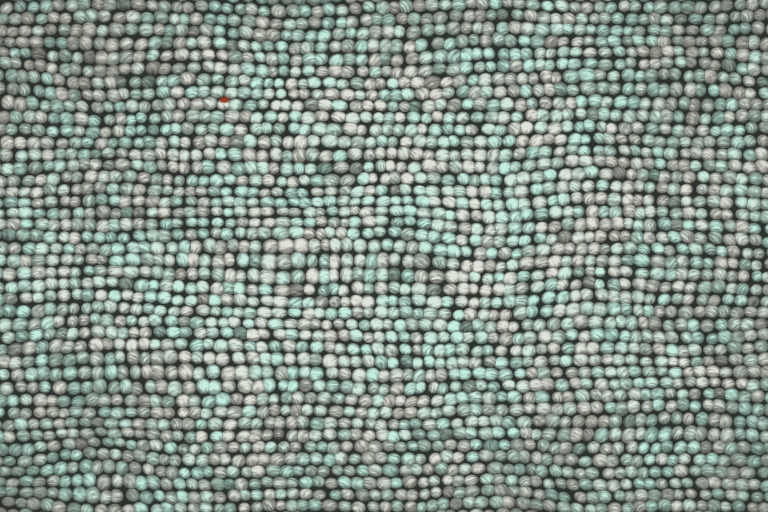
Give the GLSL for this texture, as a Shadertoy shader.

```glsl
#define LOOPS vec2(60.0, 42.0)
#define LOOP_RADIUS vec2(0.60, 0.55)
#define JITTER vec2(0.30, 0.20)
#define ROW_WAVE 0.9
#define FIBRE_CONTRAST 0.34
#define LOOP_CONTRAST 0.20
#define SHADOW vec3(0.12, 0.12, 0.11)
#define BODY vec3(0.56, 0.60, 0.57)
#define HIGHLIGHT vec3(0.85, 0.91, 0.88)
#define TEAL vec3(0.91, 1.03, 1.01)
#define WARM vec3(1.04, 0.98, 0.97)
#define RUST vec3(0.55, 0.20, 0.12)

float hash(vec2 p) {
    vec3 q = fract(vec3(p.xyx) * 0.1031);
    q += dot(q, q.yzx + 33.33);
    return fract((q.x + q.y) * q.z);
}

vec2 hash2(vec2 p) {
    return vec2(hash(p), hash(p + 71.7));
}

float noise(vec2 p) {
    vec2 i = floor(p), f = fract(p);
    f = f * f * (3.0 - 2.0 * f);
    return mix(mix(hash(i), hash(i + vec2(1, 0)), f.x),
               mix(hash(i + vec2(0, 1)), hash(i + vec2(1, 1)), f.x), f.y);
}

mat2 rotation(float a) {
    return mat2(cos(a), sin(a), -sin(a), cos(a));
}

// Finds the topmost yarn loop: q is the position inside it, id its seed.
float topLoop(vec2 p, out vec2 q, out vec2 id) {
    float best = -9.0, dome = 0.0;
    q = vec2(0.0);
    id = vec2(0.0);
    for (int j = -1; j <= 1; j++) {
        float row = floor(p.y) + float(j);
        float x = p.x + hash(vec2(row, 9.0));
        for (int i = -1; i <= 1; i++) {
            vec2 cell = vec2(floor(x) + float(i), row);
            vec2 rnd = hash2(cell);
            vec2 d = vec2(x, p.y) - cell - 0.5 - JITTER * (rnd - 0.5);
            d = rotation(0.7 * (rnd.y - 0.5)) * d;
            d /= LOOP_RADIUS * mix(0.86, 1.10, hash(cell + 17.3));
            float h = 1.0 - dot(d, d);
            float lifted = h + 0.25 * rnd.x;
            if (h > 0.0 && lifted > best) {
                best = lifted;
                dome = sqrt(h);
                q = d;
                id = cell;
            }
        }
    }
    return dome;
}

vec3 carpet(vec2 uv) {
    vec2 p = uv * LOOPS;
    p.y += ROW_WAVE * (noise(p * vec2(0.13, 0.22)) - 0.5);
    p.x += 0.7 * (noise(p * 0.25 + 40.0) - 0.5);

    vec2 q, id;
    float dome = topLoop(p, q, id);
    vec2 rnd = hash2(id + 133.0);

    // Twisted strands, curved over each loop
    vec2 strand = rotation(mix(-1.1, 1.1, rnd.x)) * q;
    strand.y += 0.35 * strand.x * strand.x;
    float fibre = noise(strand * vec2(1.6, 4.5) + rnd * 90.0) - 0.5;
    fibre += 0.5 * (noise(strand * vec2(3.0, 9.0) + rnd.yx * 60.0) - 0.5);

    // Light from above, with dark gaps between loops
    float tone = 0.04 + dome * (0.68 + 0.15 * q.y - 0.03 * q.x);
    tone += dome * (FIBRE_CONTRAST * fibre + LOOP_CONTRAST * (rnd.y - 0.5));
    tone -= 0.22 * dome * step(0.965, hash(id + 51.0));

    // Broad mottling and darker borders
    vec2 c = uv - vec2(0.5, 0.55);
    tone *= 1.08 - 0.55 * dot(c, c) + 0.16 * (noise(uv * vec2(7.0, 5.0)) - 0.5);
    tone = clamp(tone, 0.0, 1.0);

    vec3 colour = mix(SHADOW, BODY, smoothstep(-0.15, 0.62, tone));
    colour = mix(colour, HIGHLIGHT, smoothstep(0.45, 0.85, tone));
    float hue = 0.6 * hash(id + 211.0) + 0.4 * noise(p * 0.35 + 12.0);
    colour *= mix(TEAL, WARM, smoothstep(0.15, 0.85, hue));

    // One stray rust-coloured thread
    vec2 fleck = (uv - vec2(0.292, 0.805)) * LOOPS;
    return mix(colour, RUST, 0.9 * smoothstep(0.4, 0.2, length(fleck * vec2(0.8, 1.2))));
}

void mainImage(out vec4 fragColor, in vec2 fragCoord) {
    // Four samples smooth the loop edges
    vec3 sum = vec3(0.0);
    for (int k = 0; k < 4; k++) {
        vec2 offset = vec2(k % 2, k / 2) * 0.5 - 0.25;
        sum += carpet((fragCoord + offset) / iResolution.xy);
    }
    fragColor = vec4(sum * 0.25, 1.0);
}
```
